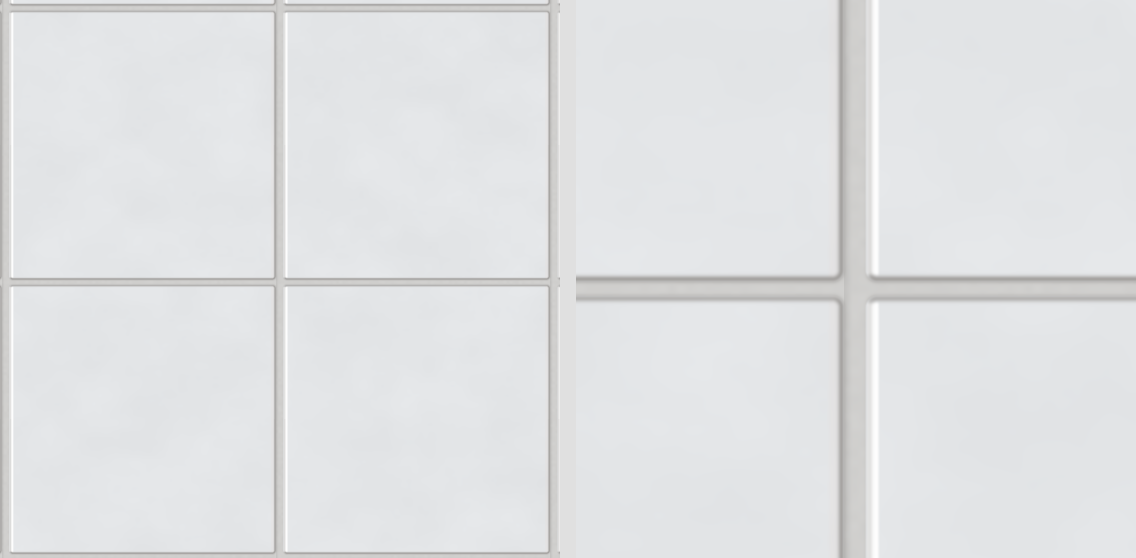
Left: the whole. Right: its middle third, enlarged.
Reproduce this pattern procedurally as a Shadertoy shader.

```glsl
#define PITCH 0.4896
#define ORIGIN vec2(0.4993, 0.4924)
#define GROUT_HALF vec2(0.0133, 0.0087)
#define CORNER_RADIUS 0.014
#define RIM_WIDTH 0.0042
#define SHINE_WIDTH 0.0155
#define MOTTLE 0.034
#define GLAZE_COLOR vec3(0.892, 0.900, 0.908)
#define GROUT_COLOR vec3(0.815, 0.812, 0.805)
#define RIM_COLOR vec3(0.635, 0.625, 0.615)
#define SHINE_COLOR vec3(0.995)

float hash(vec2 p) {
    return fract(sin(dot(p, vec2(127.1, 311.7))) * 43758.5453);
}

float valueNoise(vec2 p) {
    vec2 i = floor(p), f = fract(p);
    f = f * f * (3.0 - 2.0 * f);
    float low = mix(hash(i), hash(i + vec2(1, 0)), f.x);
    float high = mix(hash(i + vec2(0, 1)), hash(i + vec2(1, 1)), f.x);
    return mix(low, high, f.y);
}

float fbm(vec2 p) {
    float sum = 0.0, amplitude = 0.5;
    for (int i = 0; i < 4; i++) {
        sum += amplitude * valueNoise(p);
        p = p * 2.03 + 17.3;
        amplitude *= 0.5;
    }
    return sum;
}

float roundedBox(vec2 p, vec2 halfSize, float radius) {
    vec2 q = abs(p) - halfSize + radius;
    return length(max(q, 0.0)) + min(max(q.x, q.y), 0.0) - radius;
}

// Soft-edged interval from a to b
float band(float x, float a, float b, float soft) {
    return smoothstep(a - soft, a + soft, x) - smoothstep(b - soft, b + soft, x);
}

void mainImage(out vec4 fragColor, in vec2 fragCoord) {
    vec2 p = (fragCoord / iResolution.x - ORIGIN) / PITCH;
    vec2 tile = floor(p), local = fract(p);
    float pixel = 1.0 / (iResolution.x * PITCH);
    float soft = max(0.7 * pixel, 0.0016);

    // Distances to the tile outline and to its single sides
    float d = roundedBox(local - 0.5, 0.5 - GROUT_HALF, CORNER_RADIUS);
    vec2 lowSide = local - GROUT_HALF;
    vec2 highSide = 1.0 - GROUT_HALF - local;
    float nearY = min(lowSide.y, highSide.y);

    // Cloudy glaze, different on every tile
    float cloud = fbm(local * vec2(6.0, 7.0) + tile * 37.0 + 100.0) - 0.47;
    vec3 glaze = GLAZE_COLOR + MOTTLE * cloud;

    // Faint warm strip along the right side
    float warm = band(highSide.x, 0.006, 0.018, 0.003);
    glaze += warm * vec3(0.004, -0.008, -0.014);

    // Bright reflection along the left side
    float shine = band(lowSide.x, 0.002, SHINE_WIDTH, 0.0025);
    shine *= smoothstep(0.004, 0.011, nearY);
    glaze = mix(glaze, SHINE_COLOR, shine);

    // Grout with a shadow beside the tile on its left
    vec3 grout = GROUT_COLOR + 0.015 * (valueNoise(p * 90.0) - 0.5);
    grout -= 0.05 * smoothstep(-0.012, 0.0, highSide.x) * step(highSide.x, 0.0);
    vec3 color = mix(grout, glaze, 1.0 - smoothstep(-soft, soft, d));

    // Dark rim: strong right and below, lighter above, weak on the left
    float rimWidth = max(RIM_WIDTH, pixel);
    float offset = (d + 0.003) / rimWidth;
    float rim = exp(-offset * offset);
    float strength = mix(0.72, 0.95, step(local.y, 0.5));
    strength = mix(strength, 0.95, 1.0 - smoothstep(0.0, 0.015, highSide.x));
    float leftSide = (1.0 - smoothstep(0.0, 0.012, lowSide.x)) * smoothstep(0.0, 0.012, nearY);
    strength = mix(strength, 0.16, leftSide);
    color = mix(color, RIM_COLOR, rim * strength);

    fragColor = vec4(color, 1.0);
}
```
